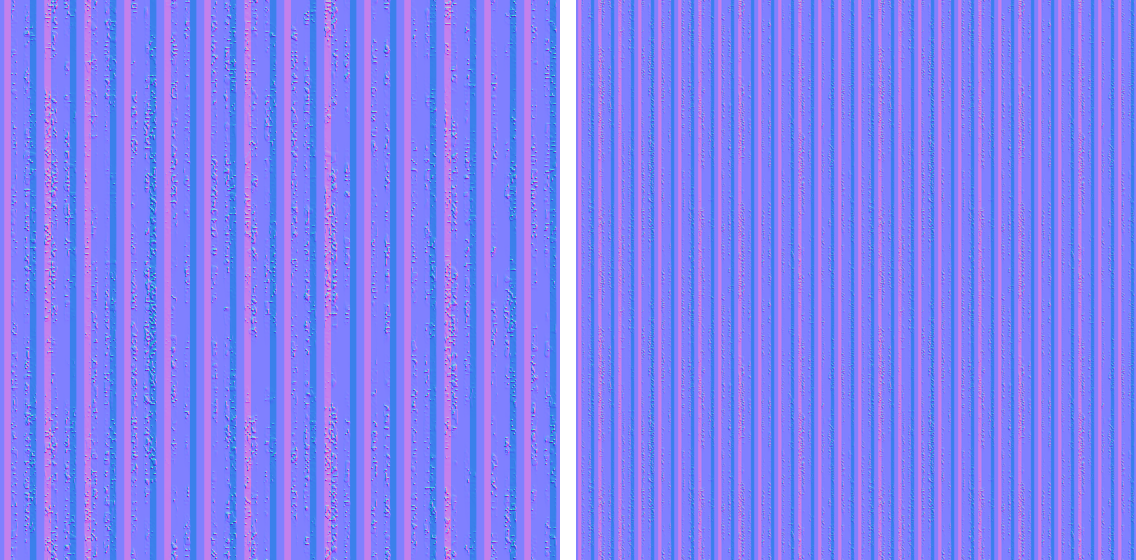
Left: one tile. Right: repeated 2 by 2.
Reproduce this texture map procedurally as a WebGL 2 fragment shader.

```glsl
#version 300 es
precision highp float;
// Tangent-space normal map of 14 vertical corrugated ribs. Each rib has a right-facing
// and a left-facing bevel; flaking wear gathers along both. The wear is a wrapped
// noise height field, differentiated and added to the bevel slope.
uniform vec2 u_resolution;
out vec4 fragColor;

const float RIBS = 14.0;

float hash(vec2 p) {
    return fract(sin(dot(p, vec2(127.1, 311.7))) * 43758.5453);
}

// Value noise on a whole number of cells, so it wraps at the canvas edges
float noise(vec2 uv, vec2 cells, float seed) {
    vec2 p = uv * cells;
    vec2 i = floor(p), f = fract(p);
    f = f * f * (3.0 - 2.0 * f);
    vec2 a = mod(i, cells) + seed, b = mod(i + 1.0, cells) + seed;
    return mix(mix(hash(a), hash(vec2(b.x, a.y)), f.x),
               mix(hash(vec2(a.x, b.y)), hash(b), f.x), f.y);
}

// Soft-edged interval
float band(float x, float lo, float hi, float soft) {
    return smoothstep(lo - soft, lo + soft, x) * (1.0 - smoothstep(hi - soft, hi + soft, x));
}

// How much of the surface is worn: dense by the bevels, absent on the flats
float wearCover(vec2 uv) {
    float x = fract(uv.x * RIBS);
    float rib = mod(floor(uv.x * RIBS), RIBS);
    // Some bevels stay clean while the groove beside them is worn
    float leftBevel = smoothstep(0.4, 0.75, hash(vec2(rib, 3.0)));
    float rightBevel = smoothstep(0.25, 0.8, hash(vec2(rib, 8.0)));
    float left = band(x, 0.12, 0.27, 0.02) * leftBevel + band(x, 0.28, 0.43, 0.04);
    float right = band(x, 0.61, 0.74, 0.04) + band(x, 0.75, 0.90, 0.02) * rightBevel;
    float side = (left * (0.65 + 0.5 * hash(vec2(rib, 15.0)))
               + right * (0.65 + 0.5 * hash(vec2(rib, 21.0))));
    float patches = 0.5 * noise(uv, vec2(28.0, 9.0), 5.0)
                  + 0.5 * noise(uv, vec2(84.0, 34.0), 17.0);
    return side * smoothstep(0.2, 0.72, patches);
}

// Flakes and fine pitting, scaled by the wear
float wearHeight(vec2 uv) {
    float cover = wearCover(uv);
    float grain = noise(uv, vec2(280.0), 31.0);
    float flake = noise(uv, vec2(126.0, 98.0), 43.0);
    float specks = smoothstep(0.0, 0.28, grain - 0.92 + 0.42 * cover);
    float chips = smoothstep(0.0, 0.2, flake - 0.85 + 0.35 * cover);
    return smoothstep(0.05, 0.35, cover) * (0.75 * specks + 0.3 * chips + 0.15 * grain);
}

void main() {
    vec2 uv = gl_FragCoord.xy / u_resolution;

    // Rib bevels: positive slope faces right, negative faces left
    float x = fract(uv.x * RIBS);
    float soft = 0.5 * RIBS / u_resolution.x;
    float bevel = band(x, 0.11, 0.275, soft) - band(x, 0.745, 0.91, soft);
    vec2 slope = vec2(0.64 * bevel, 0.0);

    // Wear relief by central differences
    vec2 e = vec2(0.001, 0.0);
    slope -= 1.2 * vec2(wearHeight(uv + e.xy) - wearHeight(uv - e.xy),
                        wearHeight(uv + e.yx) - wearHeight(uv - e.yx));

    vec3 normal = normalize(vec3(slope, 1.0));
    fragColor = vec4(0.5 + 0.5 * normal, 1.0);
}
```
